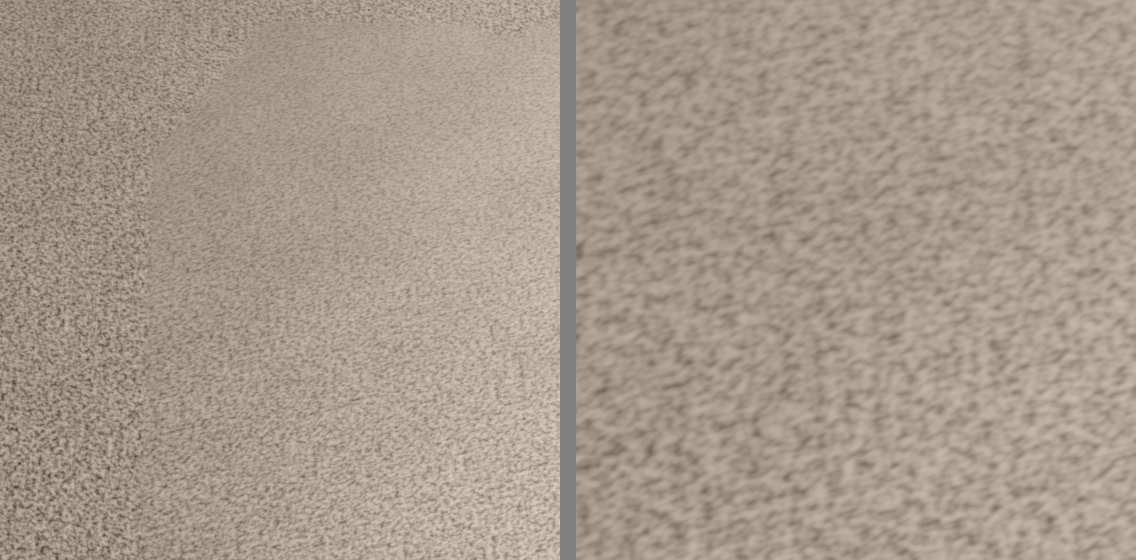
Left, the full canvas; right, a detail of the centre.
Write a WebGL 1 fragment shader that draws this texture.

```glsl
precision highp float;
uniform vec2 u_resolution;

const vec3 WARM_TINT = vec3(0.0, -0.052, -0.112);
const float TAU = 6.2831853;

float hash(vec2 cell) {
  vec3 p = fract(vec3(cell.xyx) * vec3(0.1031, 0.1030, 0.0973));
  p += dot(p, p.yzx + 33.33);
  return fract((p.x + p.y) * p.z);
}

float cornerSlope(vec2 cell, vec2 offset) {
  float angle = TAU * hash(cell);
  return dot(vec2(cos(angle), sin(angle)), offset);
}

float gradientNoise(vec2 p) {
  vec2 cell = floor(p);
  vec2 f = fract(p);
  vec2 blend = f * f * f * (f * (f * 6.0 - 15.0) + 10.0);
  vec2 e = vec2(1.0, 0.0);
  float low = mix(cornerSlope(cell, f), cornerSlope(cell + e.xy, f - e.xy), blend.x);
  float high = mix(cornerSlope(cell + e.yx, f - e.yx), cornerSlope(cell + e.xx, f - e.xx), blend.x);
  return mix(low, high, blend.y);
}

// Signed distance into the brushed area, positive inside
float brushedArea(vec2 uv) {
  float side = uv.x - (0.250 + 0.035 * uv.y);
  float corner = dot(uv - vec2(0.28, 0.73), vec2(0.76, -0.65));
  float notch = (uv.x - 0.90) / 0.05;
  float top = 0.957 - 0.025 * exp(-notch * notch) - uv.y;
  return min(min(side, corner), top);
}

// Carpet plane receding towards the top
vec2 recede(vec2 uv) {
  return vec2(uv.x - 0.5, uv.y) / (1.12 - 0.24 * uv.y) + 3.0;
}

// Short slanted tufts in three sizes, with deeper dark pits
float tufts(vec2 p, vec2 density, float slant) {
  vec2 q = vec2(p.x, p.y - slant * p.x) * density;
  float clumps = gradientNoise(q * 0.43 + 71.0);
  float grain = gradientNoise(q) + 0.65 * gradientNoise(q * 1.7 + 37.0) + 0.35 * clumps;
  return grain - 0.4 * grain * grain + 0.04;
}

float pileBrightness(vec2 uv, float brushed) {
  float light = smoothstep(0.2, 1.1, uv.x + 0.2 * (0.5 - uv.y));
  float smoothPile = 0.620 + 0.122 * light;
  float roughPile = 0.592 + 0.10 * uv.x - 0.01 * smoothstep(0.6, 1.0, uv.y) * (1.0 - uv.x);
  return mix(roughPile, smoothPile, brushed);
}

void main() {
  vec2 uv = gl_FragCoord.xy / u_resolution;
  vec2 plane = recede(uv);

  // Ragged border between rough and brushed pile
  float ragged = 0.014 * gradientNoise(uv * 55.0);
  float brushed = smoothstep(-0.010, 0.010, brushedArea(uv) + ragged);

  // Broad light and soft diagonal mottling
  float tone = pileBrightness(uv, brushed);
  vec2 sweep = vec2(uv.x + uv.y, 1.6 * (uv.y - 0.6 * uv.x));
  tone += 0.026 * gradientNoise(sweep * 4.5 + 9.0);
  tone += 0.018 * gradientNoise(sweep * 15.0 + 23.0);

  // Pile grain, finer and flatter where brushed
  float fineGrain = tufts(plane, vec2(112.0, 152.0), 0.25);
  float roughGrain = tufts(plane, vec2(122.0, 132.0), -0.15);
  float fineContrast = mix(0.195, 0.085, smoothstep(0.0, 0.95, uv.y));
  float roughContrast = mix(0.275, 0.165, uv.y);
  tone += mix(roughGrain * roughContrast, fineGrain * fineContrast, brushed);

  // Faint upright rows in the rough pile
  float rows = sin(TAU * 36.0 * uv.x + 2.0 * gradientNoise(uv * 9.0));
  tone += 0.007 * rows * (1.0 - brushed);

  gl_FragColor = vec4(clamp(vec3(tone) + WARM_TINT, 0.0, 1.0), 1.0);
}
```
